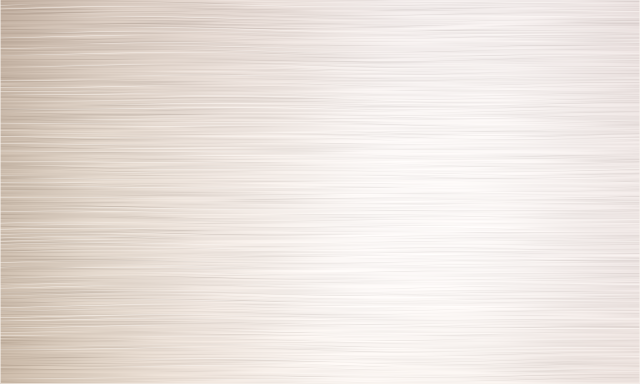
Reproduce this texture procedurally as a WebGL 2 fragment shader.

```glsl
#version 300 es
precision highp float;
// Pale champagne brushed metal: fine horizontal grain under a soft slanted highlight.

uniform vec2 u_resolution;
out vec4 outColor;

float hash(vec2 p) {
    vec3 q = fract(vec3(p.xyx) * 0.1031);
    q += dot(q, q.yzx + 33.33);
    return fract((q.x + q.y) * q.z);
}

// Smooth cell noise; each row of cells is shifted sideways so streak ends scatter.
float rowNoise(float x, float row, float seed) {
    x += 17.0 * hash(vec2(row, seed));
    float cell = floor(x);
    float t = smoothstep(0.0, 1.0, x - cell);
    return mix(hash(vec2(cell, row + seed)), hash(vec2(cell + 1.0, row + seed)), t);
}

float streaks(vec2 uv, float stretch, float rows, float seed) {
    float y = uv.y * rows;
    float row = floor(y);
    float t = smoothstep(0.0, 1.0, y - row);
    return mix(rowNoise(uv.x * stretch, row, seed),
               rowNoise(uv.x * stretch, row + 1.0, seed), t) - 0.5;
}

// Thin lines, one per row at a scattered height, drifting a little and fading along x.
float hairlines(vec2 uv, float stretch, float rows, float seed) {
    float y = uv.y * rows + 0.5 * sin(uv.x * 5.0 + seed) + 0.3 * sin(uv.x * 11.0 + uv.y * 9.0);
    float row = floor(y);
    float center = 0.3 + 0.4 * hash(vec2(row, seed + 5.0));
    float halfWidth = 0.0021 * rows;
    float line = 1.0 - smoothstep(0.2 * halfWidth, halfWidth, abs(y - row - center));
    return line * smoothstep(0.30, 0.85, rowNoise(uv.x * stretch, row, seed));
}

// Warm shade on the left, white highlight right of centre, rosy shade at the right.
vec3 sheen(vec2 uv) {
    float x = uv.x - 0.10 * (uv.y - 0.4) * smoothstep(0.0, 0.5, uv.x);
    vec3 c = mix(vec3(0.790, 0.728, 0.666), vec3(0.876, 0.829, 0.783), smoothstep(-0.05, 0.17, x));
    c = mix(c, vec3(0.932, 0.896, 0.870), smoothstep(0.10, 0.36, x));
    c = mix(c, vec3(0.986, 0.973, 0.968), smoothstep(0.27, 0.62, x));
    c = mix(c, vec3(0.930, 0.897, 0.888), smoothstep(0.70, 1.05, x));
    // Top and bottom fall off, rosier above and warmer below.
    c -= vec3(0.036, 0.047, 0.046) * smoothstep(0.50, 1.05, uv.y);
    c -= vec3(0.008, 0.016, 0.025) * smoothstep(0.35, -0.05, uv.y);
    return c;
}

void main() {
    vec2 uv = gl_FragCoord.xy / u_resolution;
    vec3 color = sheen(uv);

    // Grain is mostly hair-fine and calmer in the highlight.
    float grain = 0.010 * streaks(uv, 3.0, 48.0, 11.0)
                + 0.026 * streaks(uv, 6.0, 140.0, 37.0)
                + 0.060 * streaks(uv, 9.0, 297.0, 71.0);
    float calm = exp(-pow((uv.x - 0.70) / 0.28, 2.0) - pow((uv.y - 0.42) / 0.55, 2.0));
    color += grain * mix(1.0, 0.65, calm) * vec3(0.96, 1.0, 1.02);

    // Narrow dark grooves and bright scratches, broken and unevenly spaced.
    float groove = hairlines(uv, 6.0, 120.0, 131.0) + 0.8 * hairlines(uv, 8.0, 97.0, 173.0);
    float scratch = hairlines(uv, 5.0, 107.0, 211.0);
    color -= groove * mix(0.043, 0.031, calm) * vec3(0.96, 1.0, 1.02);
    color = mix(color, vec3(0.998, 0.986, 0.974), 0.36 * scratch);

    // Pale hairline along the left, right and lower rims.
    float rim = min(min(uv.x, 1.0 - uv.x) * 1.66, uv.y);
    color = mix(color, vec3(0.97, 0.95, 0.93), 0.6 * (1.0 - smoothstep(0.001, 0.0035, rim)));

    outColor = vec4(clamp(color, 0.0, 1.0), 1.0);
}
```
